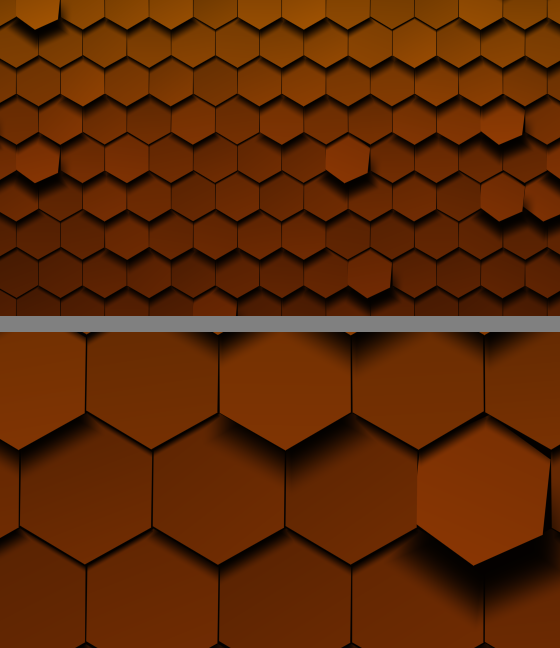
Top, the full canvas; bottom, a detail of the centre.
Write a WebGL 1 fragment shader that draws this pattern.

```glsl
precision highp float;

uniform vec2 u_resolution;

#define TILE_WIDTH 0.140
#define ROW_HEIGHT 0.1214
#define FIRST_CENTER vec2(0.1215, 0.016)
#define GAP 0.0016
#define SHADOW_DROP vec2(0.007, -0.022)
#define SHADOW_BLUR 0.028
#define RAISED_SHARE 0.10
#define RAISED_TURN 0.13
#define LOW_COLOR vec3(0.335, 0.122, 0.008)
#define MID_COLOR vec3(0.450, 0.178, 0.010)
#define TOP_COLOR vec3(0.535, 0.275, 0.006)
#define DARK_COLOR vec3(0.014, 0.005, 0.001)

float hash(vec2 p) {
  return fract(sin(dot(p, vec2(127.1, 311.7))) * 43758.5453);
}

// Signed distance to a hexagon with a corner at the top
float hexagon(vec2 p, float apothem) {
  p = abs(p);
  return max(p.x, 0.5 * p.x + 0.866 * p.y) - apothem;
}

float isRaised(vec2 cell) {
  return step(1.0 - RAISED_SHARE, hash(cell + 31.9));
}

float tileLift(vec2 cell) {
  return mix(mix(0.15, 1.0, hash(cell)), 1.3, isRaised(cell));
}

vec2 tileCenter(vec2 cell) {
  float shift = 0.5 * mod(cell.y, 2.0);
  return FIRST_CENTER + vec2((cell.x + shift) * TILE_WIDTH, cell.y * ROW_HEIGHT);
}

// Position inside a tile; raised tiles lean clockwise and slide down
vec2 toTile(vec2 p, vec2 cell) {
  float raised = isRaised(cell);
  float chance = hash(cell + 5.1);
  float turn = mix(0.03 * (chance - 0.6), -RAISED_TURN * (0.5 + 0.5 * chance), raised);
  vec2 slide = vec2(-0.003 * raised, -0.0015 * tileLift(cell));
  vec2 q = p - tileCenter(cell) - slide;
  float c = cos(turn);
  float s = sin(turn);
  return vec2(c * q.x + s * q.y, c * q.y - s * q.x);
}

// Soft shadow that falls below and to the right of a tile
float tileShadow(vec2 p, vec2 cell) {
  float lift = tileLift(cell);
  float blur = SHADOW_BLUR * lift;
  float d = hexagon(toTile(p, cell) - SHADOW_DROP * lift, 0.5 * TILE_WIDTH);
  return 1.0 - smoothstep(-0.8 * blur, blur, d);
}

// Lit face: warm ramp over the canvas, darker towards the tile's top left
vec3 tileFace(vec2 q, vec2 cell) {
  float height = tileCenter(cell).y + 0.4 * q.y;
  vec3 color = mix(LOW_COLOR, MID_COLOR, smoothstep(-0.05, 0.6, height));
  color = mix(color, TOP_COLOR, smoothstep(0.5, 1.0, height));
  float shade = mix(0.87, 1.05, tileLift(cell)) + 0.06 * (hash(cell + 9.7) - 0.5);
  vec2 slope = vec2(hash(cell + 3.3) - 0.25, -0.9 - 0.6 * hash(cell + 7.9));
  return color * (shade + 0.06 * isRaised(cell) + dot(q, slope));
}

void main() {
  vec2 p = gl_FragCoord.xy / u_resolution.y;
  float pixel = 1.0 / u_resolution.y;
  float nearRow = floor((p.y - FIRST_CENTER.y) / ROW_HEIGHT + 0.5);
  vec3 color = DARK_COLOR;

  // Rows overlap like shingles, so paint from the lowest upwards
  for (int j = -1; j <= 1; j++) {
    float row = nearRow + float(j);
    float shift = 0.5 * mod(row, 2.0);
    float nearColumn = floor((p.x - FIRST_CENTER.x) / TILE_WIDTH - shift + 0.5);

    // Shadows on the row below
    float light = 1.0;
    for (int i = -1; i <= 1; i++) {
      vec2 cell = vec2(nearColumn + float(i), row);
      light = min(light, 1.0 - tileShadow(p, cell));
    }
    color = mix(DARK_COLOR, color, light);

    // Faces from right to left; raised tiles also shade their right neighbour
    for (int i = -1; i <= 1; i++) {
      vec2 cell = vec2(nearColumn - float(i), row);
      vec2 q = toTile(p, cell);
      float sideShadow = isRaised(cell) * tileShadow(p, cell);
      sideShadow *= 1.0 - smoothstep(-0.045, 0.03, q.y);
      color = mix(color, DARK_COLOR, sideShadow);
      float d = hexagon(q, 0.5 * (TILE_WIDTH - GAP));
      float cover = 1.0 - smoothstep(-0.7 * pixel, 0.7 * pixel, d);
      color = mix(color, tileFace(q, cell), cover);
    }
  }

  // Gentle falloff at the left and right
  float side = abs(2.0 * gl_FragCoord.x / u_resolution.x - 1.0);
  color *= 1.0 - 0.08 * side * side * side;
  gl_FragColor = vec4(color, 1.0);
}
```
